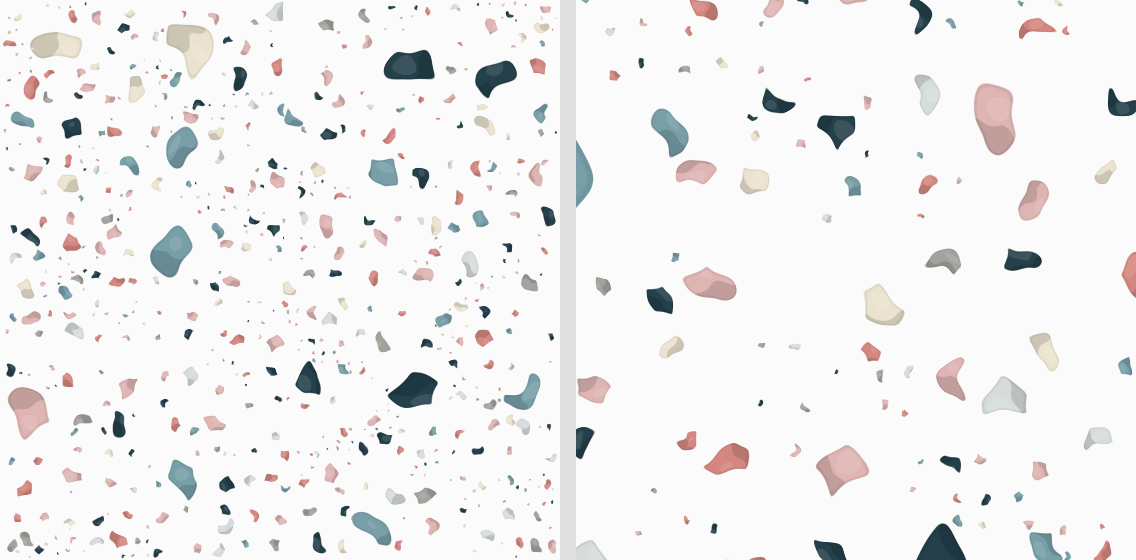
Left: the whole. Right: its middle third, enlarged.
Reproduce this texture procedurally as a WebGL 2 fragment shader.

```glsl
#version 300 es
precision highp float;
precision highp int;

uniform vec2 u_resolution;
out vec4 fragColor;

const float TAU = 6.2831853;
const int LAYERS = 4;
const int SPECKS = 3;

// Per layer, from large chips to specks; radii are fractions of a cell
const float CELLS[4] = float[4](5.0, 11.0, 19.0, 44.0);
const float DENSITY[4] = float[4](0.68, 0.85, 0.9, 0.9);
const float MIN_RADIUS[4] = float[4](0.19, 0.16, 0.13, 0.09);
const float MAX_RADIUS[4] = float[4](0.31, 0.29, 0.27, 0.2);
const float JITTER = 0.27;
const float SPACING = 0.85;
const float SHARD_SHARE = 0.38;
const float WOBBLE = 0.07;
const float SHADOW = 0.87;
const float HIGHLIGHT = 0.1;

// Dark, teal, grey, cream, pale grey, pink, coral
const vec3 GROUND = vec3(0.984);
const vec3 COLOURS[7] = vec3[7](
    vec3(0.14, 0.25, 0.29), vec3(0.47, 0.62, 0.66), vec3(0.64, 0.64, 0.62),
    vec3(0.92, 0.89, 0.81), vec3(0.84, 0.86, 0.86), vec3(0.87, 0.71, 0.70),
    vec3(0.83, 0.53, 0.50));
const float LARGE_SHARES[7] = float[7](0.25, 0.65, 0.71, 0.88, 0.88, 0.97, 1.0);
const float SMALL_SHARES[7] = float[7](0.16, 0.27, 0.39, 0.48, 0.59, 0.81, 1.0);

struct Chip { vec2 id; vec2 centre; float radius; };

vec3 random(vec2 id, int layer, int salt) {
    uvec3 v = uvec3(uvec2(id), uint(layer * 8 + salt)) * 1664525u + 1013904223u;
    v.x += v.y * v.z; v.y += v.z * v.x; v.z += v.x * v.y;
    v ^= v >> 16u;
    v.x += v.y * v.z; v.y += v.z * v.x; v.z += v.x * v.y;
    return vec3(v & 0xffffu) / 65535.0;
}

vec2 direction(float turn) { return vec2(cos(TAU * turn), sin(TAU * turn)); }

float smoothMax(float a, float b, float k) {
    float h = max(k - abs(a - b), 0.0) / k;
    return max(a, b) + 0.25 * h * h * k;
}

// Periodic layered sines that gather the specks into groups
float cluster(vec2 p) {
    float a = sin(TAU * (2.0 * p.x + p.y) + 2.0 * sin(TAU * 3.0 * p.y));
    float b = sin(TAU * (3.0 * p.y - p.x) + 2.0 * sin(TAU * 2.0 * p.x));
    return 0.03 + smoothstep(0.0, 1.0, a * b);
}

Chip chipAt(vec2 cell, int layer) {
    float n = CELLS[layer];
    vec2 id = mod(cell, n);
    vec2 shift = random(id, layer, 0).xy * 2.0 - 1.0;
    vec3 r = random(id, layer, 1);
    vec2 centre = (cell + 0.5 + JITTER * shift) / n;
    float density = DENSITY[layer] * (layer == SPECKS ? cluster(centre) : 1.0);
    float radius = mix(MIN_RADIUS[layer], MAX_RADIUS[layer], r.y) / n;
    return Chip(id, centre, r.x < density ? radius : 0.0);
}

// True where a chip of a coarser layer takes the room
bool crowded(Chip chip, int layer) {
    for (int k = 0; k < layer; k++)
        for (int i = 0; i < 9; i++) {
            vec2 cell = floor(chip.centre * CELLS[k]) + vec2(i % 3 - 1, i / 3 - 1);
            Chip other = chipAt(cell, k);
            float room = SPACING * (chip.radius + other.radius);
            if (other.radius > 0.0 && distance(chip.centre, other.centre) < room) return true;
        }
    return false;
}

// Signed distance to a cut, bent bean or to a rounded shard
float chipShape(vec2 q, vec2 id, int layer) {
    vec3 a = random(id, layer, 2), b = random(id, layer, 3);
    q += WOBBLE * sin(4.5 * q.yx + TAU * a.xy);
    if (a.z < SHARD_SHARE) {
        q.y *= mix(1.0, 1.5, b.x);
        float d = length(q) - 0.95;
        for (int i = 0; i < 5; i++) {
            float k = float(i + 1);
            float turn = (k + 0.7 * fract(b.y * k * 7.3)) / 5.0;
            float reach = mix(0.45, 0.8, fract(b.z * k * 5.7));
            d = smoothMax(d, dot(q, direction(turn)) - reach, 0.12);
        }
        return d;
    }
    float cut = dot(q, direction(a.y)) - mix(0.45, 0.85, a.x);
    float width = mix(0.33, 0.55, b.y);
    q.y += mix(-0.7, 0.7, b.x) * (q.x * q.x - 0.3);
    float spine = length(vec2(max(abs(q.x) - 0.9 + width, 0.0), q.y));
    return smoothMax(spine - width * (1.0 + mix(-0.4, 0.4, b.z) * q.x), cut, 0.1);
}

// Flat tones inside a chip: shaded side, bright patch and thin rim
vec3 chipColour(vec2 q, float d, vec2 id, int layer, float soft) {
    float pick = fract((id.x * CELLS[layer] + id.y + 0.5) * 0.618034);
    int c = 0;
    while (c < 6 && pick > (layer == 0 ? LARGE_SHARES[c] : SMALL_SHARES[c])) c++;
    vec3 r = random(id, layer, 4);
    vec2 side = direction(r.x);
    float wave = 0.12 * sin(5.0 * q.x + TAU * r.y) + 0.08 * sin(8.0 * q.y + TAU * r.z);
    float shade = smoothstep(-soft, soft, dot(q, side) + wave - mix(0.05, 0.35, r.y));
    float patchEdge = length((q + 0.3 * side) * vec2(1.0, 1.7)) + wave - mix(0.25, 0.5, r.z);
    vec3 colour = COLOURS[c] * mix(1.0, SHADOW, shade);
    colour = mix(colour, vec3(1), HIGHLIGHT * (1.0 - smoothstep(-soft, soft, patchEdge)));
    return colour * mix(1.0, 0.94, smoothstep(-0.1, -0.04, d));
}

void main() {
    vec2 p = gl_FragCoord.xy / u_resolution;
    float pixel = 1.0 / min(u_resolution.x, u_resolution.y);
    vec3 colour = GROUND;
    for (int layer = 0; layer < LAYERS; layer++)
        for (int i = 0; i < 9; i++) {
            vec2 cell = floor(p * CELLS[layer]) + vec2(i % 3 - 1, i / 3 - 1);
            Chip chip = chipAt(cell, layer);
            vec2 offset = p - chip.centre;
            if (length(offset) > 1.3 * chip.radius || chip.radius == 0.0) continue;
            if (crowded(chip, layer)) continue;
            vec2 axis = direction(random(chip.id, layer, 5).x);
            vec2 q = vec2(dot(offset, axis), dot(offset, vec2(-axis.y, axis.x))) / chip.radius;
            float soft = 0.8 * pixel / chip.radius;
            float d = chipShape(q, chip.id, layer);
            vec3 tone = chipColour(q, d, chip.id, layer, soft);
            colour = mix(colour, tone, 1.0 - smoothstep(-soft, soft, d));
        }
    fragColor = vec4(colour, 1.0);
}
```
